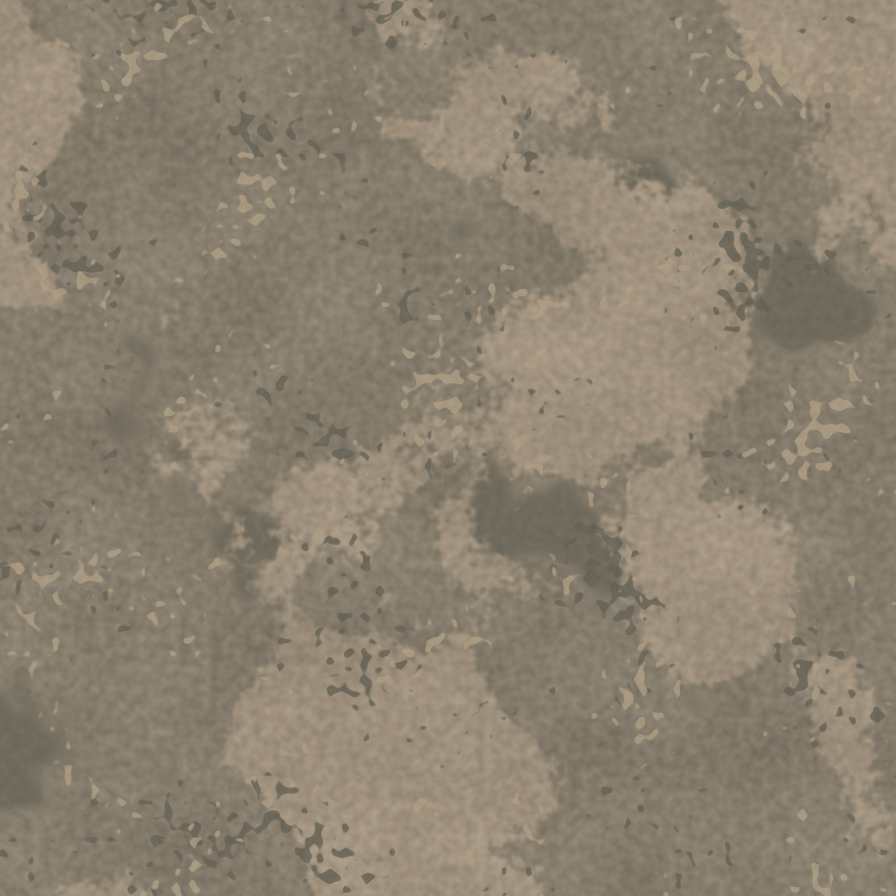
Reproduce this texture procedurally as a Shadertoy shader.

```glsl
// Weathered stone: broad pale and dark patches with ragged edges on a grey-brown
// ground, fine mottled grain, and clustered flecks cut from thresholded noise.
// Every layer is gradient noise; two crossing waves spread the pale patches.

const vec3 GROUND      = vec3(0.522, 0.486, 0.424);
const vec3 PALE_PATCH  = vec3(0.618, 0.563, 0.485);
const vec3 DARK_PATCH  = vec3(0.435, 0.416, 0.362);
const vec3 PALE_FLECK  = vec3(0.680, 0.615, 0.515);
const vec3 DARK_FLECK  = vec3(0.402, 0.390, 0.340);
const vec3 GRAIN_TINT  = vec3(1.00, 0.94, 0.82);

const float PALE_LEVEL       = 0.12;  // higher values shrink each layer
const float DARK_LEVEL       = 0.39;
const float PALE_FLECK_LEVEL = 0.54;
const float DARK_FLECK_LEVEL = 0.58;
const float GRAIN_SCALE      = 85.0;  // cells across the canvas
const float FLECK_SCALE      = 72.0;
const float GRAIN_CONTRAST   = 0.085;
const float MOTTLE_CONTRAST  = 0.045;
const float TAU = 6.2831853;

float hash(vec2 p) {
    vec3 q = fract(p.xyx * 0.1031);
    q += dot(q, q.yzx + 33.33);
    return fract((q.x + q.y) * q.z);
}

float cornerSlope(vec2 cell, vec2 offset) {
    float angle = TAU * hash(cell);
    return dot(vec2(cos(angle), sin(angle)), offset);
}

float gradientNoise(vec2 p) {
    vec2 i = floor(p), f = fract(p);
    vec2 u = f * f * f * (f * (f * 6.0 - 15.0) + 10.0);
    vec2 e = vec2(1.0, 0.0);
    float low  = mix(cornerSlope(i, f), cornerSlope(i + e.xy, f - e.xy), u.x);
    float high = mix(cornerSlope(i + e.yx, f - e.yx), cornerSlope(i + e.xx, f - e.xx), u.x);
    return mix(low, high, u.y);
}

float fbm(vec2 p) {
    float sum = 0.0, amplitude = 1.0;
    for (int octave = 0; octave < 4; octave++) {
        sum += amplitude * gradientNoise(p);
        p = mat2(1.6, 1.2, -1.2, 1.6) * p + 17.3;
        amplitude *= 0.5;
    }
    return sum;
}

float above(float level, float softness, float value) {
    return smoothstep(level - softness, level + softness, value);
}

void mainImage(out vec4 fragColor, in vec2 fragCoord) {
    vec2 uv = fragCoord / iResolution.y;

    // Fine grain and slow mottling
    float grain = 0.75 * gradientNoise(uv * GRAIN_SCALE + 40.0)
                + 0.45 * gradientNoise(uv * GRAIN_SCALE * 1.7 + 90.0);
    float mottle = fbm(uv * 9.0 + 61.0);

    // Broad pale patches
    float waves = cos(TAU * (dot(uv, vec2(1.9, 1.2)) - 1.02))
                + cos(TAU * (dot(uv, vec2(1.0, -0.6)) - 0.38));
    float spread = 0.2 * waves + 0.5 * fbm(uv * 5.0 + 7.0);
    float pale = above(PALE_LEVEL, 0.04, spread + 0.06 * grain);
    float rim = exp(-pow((spread - PALE_LEVEL) / 0.09, 2.0));

    // Dark patches stay on the ground between the pale ones
    float shade = fbm(uv * 3.6 + 123.0) + 0.10 * grain;
    float dark = above(DARK_LEVEL, 0.06, shade) * (1.0 - pale);

    // Clustered flecks, denser along the rims of the pale patches
    float paleCluster = 0.8 * fbm(uv * 7.0 + 201.0) + 0.06 * rim;
    float darkCluster = 0.8 * fbm(uv * 6.5 + 305.0) + 0.12 * rim;
    float paleFleck = above(PALE_FLECK_LEVEL, 0.07,
        paleCluster + 0.9 * gradientNoise(uv * FLECK_SCALE + 11.0));
    float darkFleck = above(DARK_FLECK_LEVEL, 0.07,
        darkCluster + 0.9 * gradientNoise(uv * FLECK_SCALE + 57.0));

    // Layering
    vec3 color = mix(GROUND, PALE_PATCH, pale);
    color = mix(color, DARK_PATCH, dark);
    float grainAmount = GRAIN_CONTRAST * (1.0 - 0.5 * dark);
    color += GRAIN_TINT * (grainAmount * grain + MOTTLE_CONTRAST * mottle * (1.0 - dark));
    color = mix(color, DARK_FLECK + 0.03 * grain, 0.85 * darkFleck);
    color = mix(color, PALE_FLECK + 0.03 * grain, 0.85 * paleFleck * (1.0 - dark));

    fragColor = vec4(color, 1.0);
}
```
